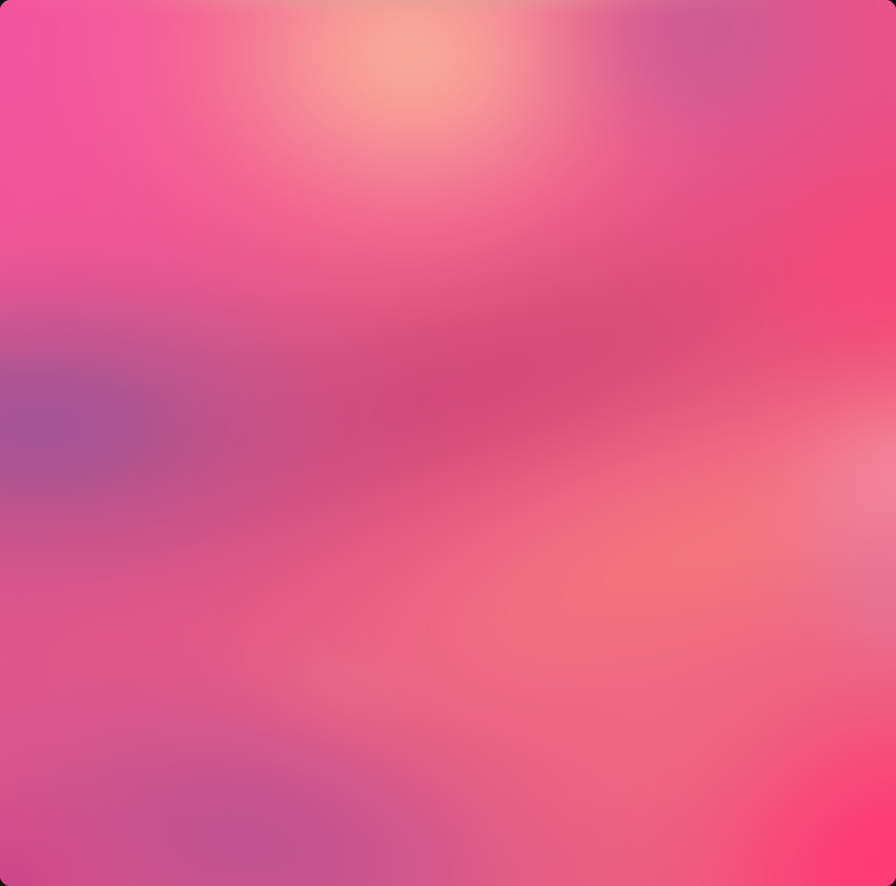
Give the GLSL for this background, as a Shadertoy shader.

```glsl
// Soft blurred gradient of pink, coral, peach and violet glows on a rounded panel.

// Strength of a soft elliptical glow, tilted by an angle in radians.
float glow(vec2 p, vec2 center, vec2 radius, float tilt) {
    float c = cos(tilt), s = sin(tilt);
    vec2 d = p - center;
    d = vec2(c * d.x + s * d.y, c * d.y - s * d.x) / radius;
    return exp(-dot(d, d));
}

// Tints a colour towards another inside a glow.
vec3 tint(vec3 base, vec3 colour, float amount) {
    return mix(base, colour, clamp(amount, 0.0, 1.0));
}

// Signed distance to a rounded rectangle centred on the origin.
float roundedBox(vec2 p, vec2 halfSize, float radius) {
    vec2 q = abs(p) - halfSize + radius;
    return length(max(q, 0.0)) + min(max(q.x, q.y), 0.0) - radius;
}

// Pink ground: rose below, hotter pink above.
vec3 ground(vec2 p) {
    vec3 rose = mix(vec3(0.88, 0.34, 0.54), vec3(0.92, 0.38, 0.50), p.x);
    vec3 hotPink = mix(vec3(0.95, 0.33, 0.56), vec3(0.92, 0.32, 0.53), p.x);
    return mix(rose, hotPink, smoothstep(0.58, 0.78, p.y));
}

// Broad bands across the middle.
vec3 middleBands(vec3 col, vec2 p) {
    vec3 crimson = vec3(0.82, 0.285, 0.47);
    vec3 red = vec3(0.97, 0.27, 0.47);
    vec3 coral = vec3(0.96, 0.47, 0.49);
    vec3 violet = vec3(0.64, 0.33, 0.58);
    col = tint(col, crimson, 0.95 * glow(p, vec2(0.54, 0.57), vec2(0.42, 0.12), 0.30));
    col = tint(col, red, 0.85 * glow(p, vec2(1.02, 0.69), vec2(0.20, 0.14), 0.10));
    col = tint(col, coral, 0.95 * glow(p, vec2(0.77, 0.36), vec2(0.34, 0.13), 0.32));
    col = tint(col, violet, glow(p, vec2(0.04, 0.525), vec2(0.24, 0.13), 0.0));
    return col;
}

// Peach light with magenta and mauve beside it.
vec3 upperGlows(vec3 col, vec2 p) {
    vec3 magenta = vec3(0.96, 0.33, 0.63);
    vec3 peach = vec3(0.975, 0.65, 0.60);
    vec3 mauve = vec3(0.80, 0.36, 0.58);
    vec3 sand = vec3(0.88, 0.64, 0.60);
    col = tint(col, magenta, 0.9 * glow(p, vec2(0.0, 0.95), vec2(0.22, 0.24), 0.0));
    col = tint(col, peach, glow(p, vec2(0.46, 0.94), vec2(0.21, 0.17), 0.0));
    col = tint(col, mauve, 0.9 * glow(p, vec2(0.79, 0.97), vec2(0.13, 0.13), 0.0));
    col = tint(col, sand, 0.5 * glow(p, vec2(0.46, 1.0), vec2(0.24, 0.012), 0.0));
    return col;
}

// Pale light on the right edge, then violet, salmon and red at the bottom.
vec3 lowerGlows(vec3 col, vec2 p) {
    vec3 palePink = vec3(0.96, 0.54, 0.63);
    vec3 dustyPink = vec3(0.90, 0.46, 0.61);
    vec3 orchid = vec3(0.75, 0.32, 0.57);
    vec3 salmon = vec3(0.93, 0.42, 0.50);
    vec3 scarlet = vec3(1.0, 0.23, 0.46);
    vec3 berry = vec3(0.80, 0.27, 0.54);
    vec3 blush = vec3(0.91, 0.43, 0.54);
    col = tint(col, palePink, 0.85 * glow(p, vec2(1.01, 0.45), vec2(0.11, 0.09), 0.2));
    col = tint(col, dustyPink, 0.8 * glow(p, vec2(1.0, 0.33), vec2(0.09, 0.09), 0.0));
    col = tint(col, salmon, 0.7 * glow(p, vec2(0.76, 0.16), vec2(0.20, 0.20), 0.0));
    col = tint(col, orchid, 0.95 * glow(p, vec2(0.27, 0.05), vec2(0.24, 0.13), -0.2));
    col = tint(col, scarlet, glow(p, vec2(1.0, 0.03), vec2(0.20, 0.15), 0.3));
    col = tint(col, berry, 0.8 * glow(p, vec2(0.0), vec2(0.12, 0.09), 0.0));
    col = tint(col, blush, 0.4 * glow(p, vec2(0.38, 0.23), vec2(0.07, 0.04), -0.4));
    return col;
}

void mainImage(out vec4 fragColor, in vec2 fragCoord) {
    vec2 p = fragCoord / iResolution.xy;
    vec3 col = ground(p);
    col = middleBands(col, p);
    col = upperGlows(col, p);
    col = lowerGlows(col, p);

    // Dark rounded corners, smoothed over about one pixel.
    vec2 halfSize = 0.5 * iResolution.xy / iResolution.y;
    float pixel = 1.0 / iResolution.y;
    float edge = roundedBox((p - 0.5) * 2.0 * halfSize, halfSize, 0.014);
    col = mix(col, vec3(0.10, 0.05, 0.08), smoothstep(0.0, 1.5 * pixel, edge));

    fragColor = vec4(col, 1.0);
}
```
